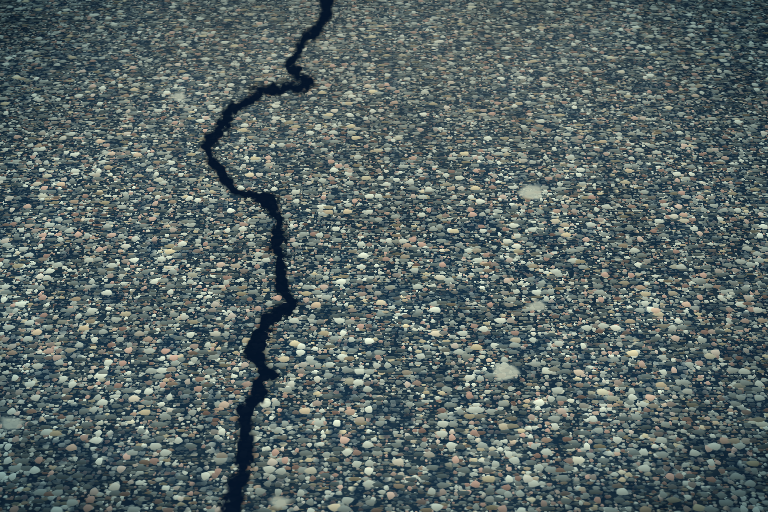
Write a WebGL 2 fragment shader that draws this texture.

```glsl
#version 300 es
precision highp float;

#define FOCUS_Y 0.45
#define BLUR_RATE 0.0095
#define TAPER 0.42
#define DEPTH_STRETCH 3.2
#define FINE_DENSITY 122.0
#define MID_DENSITY 74.0
#define COARSE_DENSITY 46.0
#define CRACK_WIDTH 0.0080
#define CRACK_ROUGHNESS 0.016
#define VIGNETTE 0.50
#define GAP_SHADE 0.55
#define EXPOSURE 1.20

uniform vec2 u_resolution;
out vec4 outColor;

const vec3 TAR = vec3(0.06, 0.14, 0.20);
const vec3 SLATE = vec3(0.22, 0.275, 0.28);
const vec3 PALE = vec3(0.72, 0.75, 0.67);
const vec3 RUST = vec3(0.58, 0.46, 0.40);
const vec3 OCHRE = vec3(0.64, 0.60, 0.46);
const vec3 ABYSS = vec3(0.015, 0.075, 0.15);
const vec3 NIGHT = vec3(0.05, 0.14, 0.21);
const vec3 HAZE = vec3(0.47, 0.47, 0.43);

// Crack spine, from the far edge to the near edge
const int SPINE_COUNT = 22;
const vec2 SPINE[SPINE_COUNT] = vec2[](
  vec2(0.638, 1.01), vec2(0.646, 0.975), vec2(0.588, 0.918), vec2(0.564, 0.874),
  vec2(0.601, 0.837), vec2(0.502, 0.817), vec2(0.463, 0.796), vec2(0.432, 0.751),
  vec2(0.405, 0.716), vec2(0.422, 0.673), vec2(0.457, 0.630), vec2(0.525, 0.607),
  vec2(0.547, 0.568), vec2(0.543, 0.504), vec2(0.549, 0.446), vec2(0.570, 0.407),
  vec2(0.516, 0.364), vec2(0.494, 0.309), vec2(0.521, 0.270), vec2(0.482, 0.202),
  vec2(0.481, 0.110), vec2(0.442, -0.02));

// Large pale stones: centre and half width
const vec3 BOULDERS[6] = vec3[](
  vec3(1.037, 0.625, 0.022), vec3(0.988, 0.274, 0.024), vec3(0.350, 0.811, 0.012),
  vec3(0.023, 0.173, 0.020), vec3(1.050, 0.402, 0.015), vec3(0.545, 0.020, 0.018));

vec3 hash3(vec3 p) {
  p = fract(p * vec3(0.1031, 0.1030, 0.0973));
  p += dot(p, p.yxz + 33.33);
  return fract((p.xxy + p.yxx) * p.zyx);
}

float noise(vec2 p) {
  vec2 i = floor(p), f = fract(p);
  f = f * f * (3.0 - 2.0 * f);
  float a = hash3(vec3(i, 7.0)).x, b = hash3(vec3(i + vec2(1, 0), 7.0)).x;
  float c = hash3(vec3(i + vec2(0, 1), 7.0)).x, d = hash3(vec3(i + 1.0, 7.0)).x;
  return mix(mix(a, b, f.x), mix(c, d, f.x), f.y);
}

// Blend of a round and a lopsided angular norm: chipped pebble outline
float pebbleNorm(vec2 v, float angle) {
  float c = cos(angle), s = sin(angle);
  vec2 r = mat2(c, s, -s, c) * v;
  float chipped = max(max(r.x, -0.8 * r.x + 0.7 * r.y), max(-0.5 * r.x - 0.95 * r.y, r.y));
  return mix(length(v), chipped, 0.5);
}

vec3 stoneColor(vec3 h) {
  vec3 grey = mix(SLATE, PALE, pow(h.x, 1.8));
  vec3 warm = mix(RUST, OCHRE, smoothstep(0.5, 0.95, h.z)) * (0.6 + 0.5 * h.x);
  return mix(grey, warm, smoothstep(0.55, 0.95, h.y) * 0.8);
}

// One layer of scattered stones on the ground plane
vec3 addStones(vec3 col, vec2 ground, float density, float share, float blur, float seed) {
  vec2 g = ground * density, cell = floor(g);
  float soft = clamp(blur * density, 0.15, 0.85);
  for (int j = -1; j <= 1; j++)
  for (int i = -1; i <= 1; i++) {
    vec2 id = cell + vec2(i, j);
    vec3 place = hash3(vec3(id, seed));
    vec3 look = hash3(vec3(id, seed + 41.0));
    if (place.z > share) continue;
    vec2 v = g - id - 0.2 - 0.6 * place.xy;
    vec2 radius = mix(vec2(0.28, 0.24), vec2(0.60, 0.48), look.zx);
    float d = pebbleNorm(v / radius, look.y * 40.0);
    float cover = 1.0 - smoothstep(1.0 - soft, 1.0 + soft, d);
    float light = 1.0 + 0.16 * clamp(v.y / radius.y, -1.0, 1.0);
    col = mix(col, stoneColor(look) * light, cover * (1.0 - 0.15 * soft));
  }
  return col;
}

float crackDistance(vec2 p) {
  float d = 1e3;
  for (int i = 0; i < SPINE_COUNT - 1; i++) {
    vec2 a = p - SPINE[i], e = SPINE[i + 1] - SPINE[i];
    d = min(d, length(a - e * clamp(dot(a, e) / dot(e, e), 0.0, 1.0)));
  }
  return d;
}

void main() {
  vec2 p = gl_FragCoord.xy / u_resolution.y;
  float aspect = u_resolution.x / u_resolution.y;
  float blur = max(0.7 / u_resolution.y, BLUR_RATE * abs(p.y - FOCUS_Y));

  // Perspective ground plane
  float scale = 1.0 - TAPER * p.y;
  vec2 ground = vec2((p.x - 0.75) / scale, DEPTH_STRETCH / scale);
  float groundBlur = blur / scale;

  // Aggregate, fine to coarse, with shaded hollows
  vec3 col = mix(TAR, SLATE, 0.5 * noise(ground * 90.0));
  col = addStones(col, ground, FINE_DENSITY, 0.72, groundBlur, 3.0);
  col = addStones(col, ground, MID_DENSITY, 0.62, groundBlur, 11.0);
  float hollow = smoothstep(0.50, 0.90, noise(ground * 38.0 + 9.0));
  col = mix(col, NIGHT, GAP_SHADE * hollow);
  col = addStones(col, ground, COARSE_DENSITY, 0.38, groundBlur, 23.0);
  for (int i = 0; i < 6; i++) {
    vec3 b = BOULDERS[i];
    float d = pebbleNorm((p - b.xy) / (b.z * vec2(1.0, 0.6)), float(i));
    float soft = blur / b.z + 0.2;
    col = mix(col, PALE * 0.85, 0.85 * (1.0 - smoothstep(1.0 - soft, 1.0 + soft, d)));
  }

  // Broad patches, far haze, cool dark corners
  col *= EXPOSURE * (0.88 + 0.10 * noise(p * 5.0) + 0.14 * noise(p * 18.0));
  vec2 q = (p - vec2(0.5 * aspect, 0.5)) / vec2(0.5 * aspect, 0.5);
  float glow = smoothstep(0.45, 0.95, p.y) * (1.0 - smoothstep(0.3, 1.1, abs(q.x)));
  col = mix(col, HAZE, 0.24 * glow);
  float fall = smoothstep(0.5, 2.0, dot(q, q));
  col *= 1.0 - VIGNETTE * fall * vec3(1.0, 0.8, 0.68);

  // Ragged crack with a shaded lip
  vec2 jag = vec2(noise(p * 60.0), noise(p * 60.0 + 31.0)) - 0.5;
  jag += 0.6 * vec2(noise(p * 150.0), noise(p * 150.0 + 57.0)) - 0.3;
  float width = CRACK_WIDTH * (0.65 + 0.7 * noise(p * 24.0) + 0.7 * (1.0 - p.y));
  float gap = crackDistance(p + CRACK_ROUGHNESS * jag) - width;
  col *= 1.0 - 0.3 * (1.0 - smoothstep(0.0, 0.010, gap));
  float edge = 0.0015 + 0.7 * blur;
  col = mix(col, ABYSS, 0.97 * (1.0 - smoothstep(-edge, edge, gap)));

  outColor = vec4(col, 1.0);
}
```
